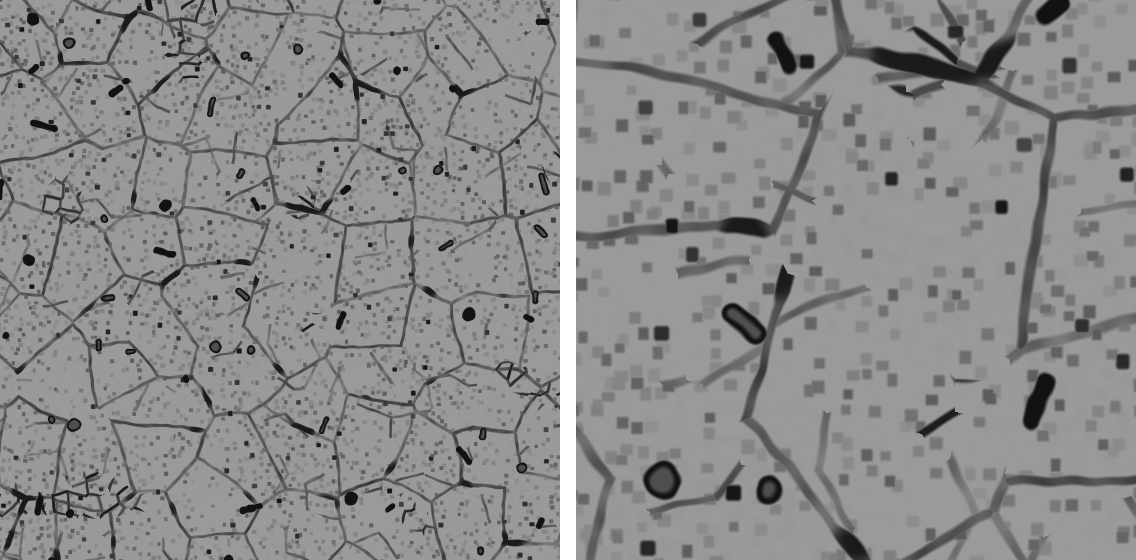
Left: the whole. Right: its middle third, enlarged.
Write a Shadertoy shader that draws this texture.

```glsl
// Etched metal under a microscope: grey grains split by dark, broken boundaries,
// covered with small square specks, black pores, hollow inclusions and tangles.
// Boundaries are Voronoi edges in a warped domain; the darkest layer wins.

#define BASE_TONE 0.605
#define GRAINS 8.2
#define SUBGRAINS 16.0
#define TANGLE_CELLS 34.0
#define LINE_HALF_WIDTH 0.0028
#define LINE_TONES vec2(0.26, 0.43)
#define SPECK_CELLS 72.0
#define SPECK_SHARE 0.47
#define DARK_SPECK_CELLS 30.0
#define DARK_SPECK_SHARE 0.17
#define INCLUSION_SHARE 0.62
#define SOFTNESS 0.0014

vec2 hash2(vec2 p) {
    vec3 h = fract(vec3(p.xyx) * vec3(0.1031, 0.1030, 0.0973));
    h += dot(h, h.yzx + 33.33);
    return fract((h.xx + h.yz) * h.zy);
}

float cornerSlope(vec2 corner, vec2 offset) {
    float angle = 6.2832 * hash2(corner).x;
    return dot(vec2(cos(angle), sin(angle)), offset);
}

float gradientNoise(vec2 p) {
    vec2 i = floor(p), f = fract(p);
    vec2 u = f * f * f * (f * (f * 6.0 - 15.0) + 10.0);
    vec2 x = vec2(1.0, 0.0), y = vec2(0.0, 1.0);
    return mix(mix(cornerSlope(i, f), cornerSlope(i + x, f - x), u.x),
               mix(cornerSlope(i + y, f - y), cornerSlope(i + 1.0, f - 1.0), u.x), u.y);
}

// Blends from the base towards a tone inside a signed distance.
float stain(float dist, float tone) {
    float soft = max(SOFTNESS, 0.6 / iResolution.y);
    return mix(BASE_TONE, tone, 1.0 - smoothstep(-soft, soft, dist));
}

vec2 seedPoint(vec2 id, float seed) {
    return id + 0.08 + 0.84 * hash2(id + seed);
}

// Distance to the nearest kept Voronoi edge (x) and a random value of that edge (y).
vec2 grainEdge(vec2 p, float missing, float seed) {
    vec2 nearId = vec2(0.0), toNear = vec2(9.0);
    for (int k = 0; k < 9; k++) {
        vec2 id = floor(p) + vec2(k % 3 - 1, k / 3 - 1);
        vec2 to = seedPoint(id, seed) - p;
        if (dot(to, to) < dot(toNear, toNear)) { toNear = to; nearId = id; }
    }
    vec2 edge = vec2(9.0, 0.0);
    for (int k = 0; k < 25; k++) {
        vec2 id = nearId + vec2(k % 5 - 2, k / 5 - 2);
        vec2 to = seedPoint(id, seed) - p;
        vec2 gap = to - toNear;
        vec2 rnd = hash2(id + nearId + seed + 71.0);
        if (dot(gap, gap) < 1e-5 || rnd.x < missing) continue;
        float d = dot(0.5 * (toNear + to), normalize(gap));
        if (d < edge.x) edge = vec2(d, rnd.y);
    }
    return edge;
}

// Scattered rounded squares; clumping makes their number uneven.
float specks(vec2 p, float cells, float share, float clumping, vec2 tones, vec2 shape, float seed) {
    float tone = BASE_TONE;
    for (int k = 0; k < 9; k++) {
        vec2 id = floor(p * cells) + vec2(k % 3 - 1, k / 3 - 1);
        vec2 center = (id + hash2(id + seed)) / cells;
        vec2 rnd = hash2(id + seed + 157.0);
        if (rnd.x > share * (1.0 + clumping * gradientNoise(center * 5.0 + 20.0))) continue;
        vec2 halfSize = shape.x * (0.75 + 0.5 * hash2(id + seed + 91.0));
        float d = length(max(abs(p - center) - halfSize, 0.0)) - shape.y;
        tone = min(tone, stain(d, mix(tones.x, tones.y, rnd.y)));
    }
    return tone;
}

// Round pores and elongated inclusions, some with a paler core.
float inclusions(vec2 p, float cells, float seed) {
    float tone = BASE_TONE;
    float wobble = 0.0022 * gradientNoise(p * 85.0);
    for (int k = 0; k < 9; k++) {
        vec2 id = floor(p * cells) + vec2(k % 3 - 1, k / 3 - 1);
        vec2 rnd = hash2(id + seed), kind = hash2(id + seed + 43.0), size = hash2(id + seed + 87.0);
        if (kind.x > INCLUSION_SHARE) continue;
        vec2 q = p - (id + rnd) / cells;
        float angle = 6.2832 * size.x;
        vec2 axis = vec2(cos(angle), sin(angle));
        float reach = kind.y < 0.45 ? 0.001 : mix(0.004, 0.02, size.y * size.y);
        float radius = kind.y < 0.45 ? mix(0.006, 0.012, size.y * size.y) : mix(0.0045, 0.0065, rnd.x);
        float d = length(q - axis * clamp(dot(q, axis), -reach, reach)) - radius + wobble;
        float core = rnd.y < 0.5 ? 0.24 * (1.0 - smoothstep(-0.0055, -0.002, d)) : 0.0;
        tone = min(tone, stain(d, 0.07 + core));
    }
    return tone;
}

void mainImage(out vec4 fragColor, in vec2 fragCoord) {
    vec2 p = fragCoord / iResolution.y;
    vec2 warped = p + 0.013 * vec2(gradientNoise(p * 9.0), gradientNoise(p * 9.0 + 40.0))
                    + 0.0025 * vec2(gradientNoise(p * 48.0), gradientNoise(p * 48.0 + 80.0));

    // Grain faces with soft mottling
    float tone = BASE_TONE + 0.016 * gradientNoise(p * 7.0) + 0.022 * gradientNoise(p * 110.0);

    // Grain boundaries, thick and black where precipitates gather
    float patches = 0.14 * gradientNoise(p * 55.0);
    float deposit = smoothstep(0.27, 0.43, gradientNoise(p * 15.0 + 11.0));
    vec2 edge = grainEdge(warped * GRAINS, 0.1, 5.0);
    float lineTone = mix(mix(LINE_TONES.x, LINE_TONES.y, edge.y) + patches, 0.1, deposit);
    tone = min(tone, stain(edge.x / GRAINS - LINE_HALF_WIDTH - 0.0025 * deposit, lineTone));

    // Short inner boundaries
    edge = grainEdge(warped * SUBGRAINS, 0.82, 23.0);
    lineTone = mix(LINE_TONES.x, LINE_TONES.y, edge.y) + 0.04 + patches;
    tone = min(tone, stain(edge.x / SUBGRAINS - 0.0024, lineTone));

    // Dark tangles in a few clusters
    float cluster = smoothstep(0.3, 0.42, gradientNoise(p * 4.5 + 31.0));
    edge = grainEdge(warped * TANGLE_CELLS, 0.5, 61.0);
    float tangle = edge.x / TANGLE_CELLS - 0.0026 + 0.015 * (1.0 - cluster);
    tone = min(tone, stain(tangle, mix(0.1, 0.32, edge.y)));

    // Faint, grey and dark specks, then pores and inclusions
    tone = min(tone, specks(p, 64.0, 0.3, 0.8, vec2(0.49, 0.56), vec2(0.0025, 0.0012), 207.0));
    tone = min(tone, specks(p, SPECK_CELLS, SPECK_SHARE, 0.9, vec2(0.34, 0.55), vec2(0.0023, 0.001), 311.0));
    tone = min(tone, specks(p, DARK_SPECK_CELLS, DARK_SPECK_SHARE, 2.5, vec2(0.08, 0.27), vec2(0.0021), 419.0));
    tone = min(tone, inclusions(p, 9.0, 523.0));

    fragColor = vec4(vec3(tone), 1.0);
}
```
